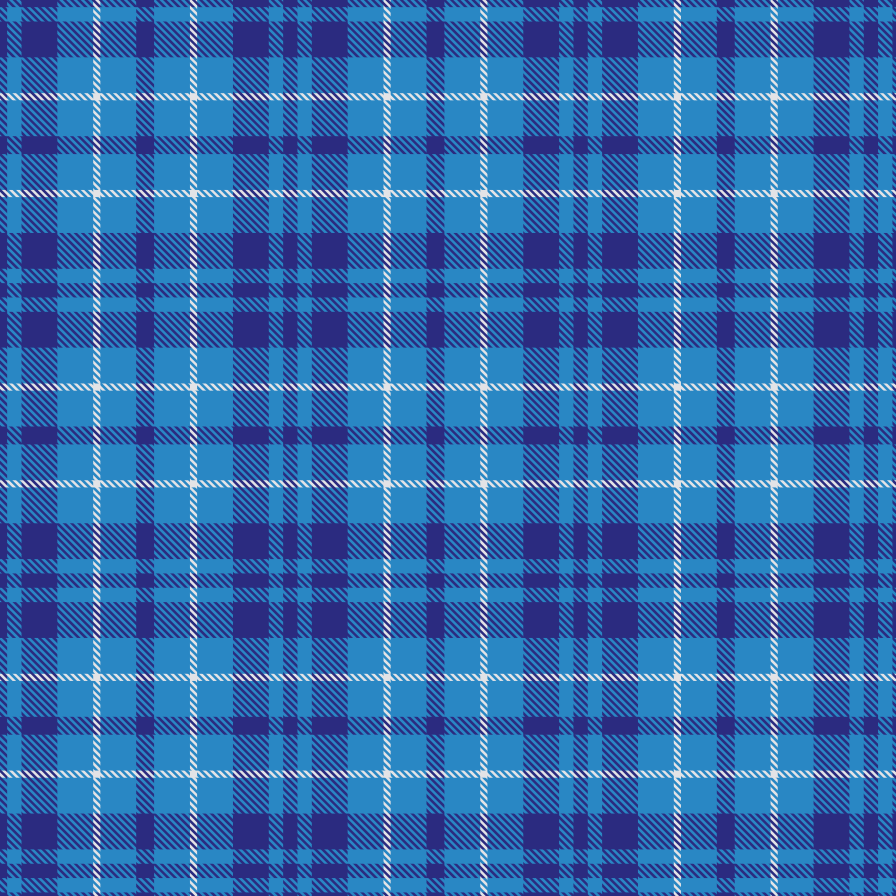
Give the GLSL for this pattern, as a WebGL 2 fragment shader.

```glsl
#version 300 es
precision highp float;

uniform vec2 u_resolution;
out vec4 fragColor;

const vec3 BLUE = vec3(0.16, 0.53, 0.77);
const vec3 NAVY = vec3(0.17, 0.17, 0.50);
const vec3 WHITE = vec3(0.89, 0.89, 0.90);

// Smooth coverage of a stripe, all lengths in threads
float stripe(float d, float centre, float halfWidth, float pixel) {
    return clamp((halfWidth - abs(d - centre)) / pixel + 0.5, 0.0, 1.0);
}

// Colour of one thread: a sett of 162 threads, mirrored about its pivots
vec3 sett(float thread, float pixel) {
    float d = abs(mod(thread + 81.0, 162.0) - 81.0);
    float navy = stripe(d, 0.0, 4.0, pixel)
               + stripe(d, 22.0, 10.0, pixel)
               + stripe(d, 81.0, 5.0, pixel);
    vec3 colour = mix(BLUE, NAVY, navy);
    return mix(colour, WHITE, stripe(d, 54.0, 2.0, pixel));
}

void main() {
    // The cloth is 500 threads high, counted from the top left
    vec2 uv = gl_FragCoord.xy / u_resolution.y;
    vec2 thread = 500.0 * vec2(uv.x, 1.0 - uv.y);
    float pixel = 500.0 / u_resolution.y;

    vec3 warp = sett(thread.x, pixel);
    vec3 weft = sett(thread.y, pixel);

    // Two-over-two twill: diagonals falling to the right
    float diagonal = mod(thread.x - thread.y, 4.0);
    float warpOnTop = stripe(diagonal, 2.0, 1.0, 1.4 * pixel);

    fragColor = vec4(mix(weft, warp, warpOnTop), 1.0);
}
```
